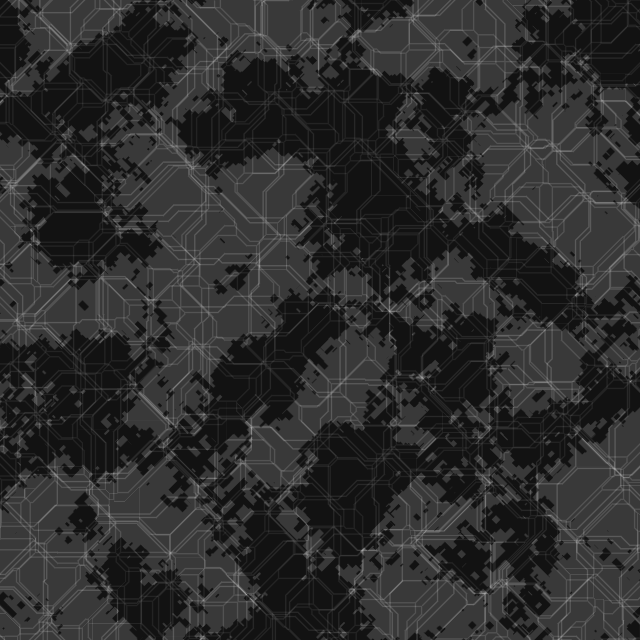
This pattern is drawn by a three.js fragment shader. Its source:

```glsl
// Diagonal digital camouflage in charcoal, overlaid with hairline circuit traces.
varying vec2 vUv;

float hash(vec2 p) {
  vec3 q = fract(vec3(p.xyx) * vec3(0.1031, 0.1030, 0.0973));
  q += dot(q, q.yzx + 33.33);
  return fract((q.x + q.y) * q.z);
}

vec2 hash2(vec2 p) {
  return vec2(hash(p + 17.0), hash(p + 71.5));
}

float valueNoise(vec2 p) {
  vec2 i = floor(p), f = fract(p);
  f = f * f * (3.0 - 2.0 * f);
  return mix(mix(hash(i), hash(i + vec2(1.0, 0.0)), f.x),
             mix(hash(i + vec2(0.0, 1.0)), hash(i + 1.0), f.x), f.y);
}

// One random value per slab; every row slides by its own amount
float slabs(vec2 p) {
  float row = floor(p.y);
  return hash(vec2(floor(p.x + 9.0 * hash(vec2(row, 3.0))), row)) - 0.5;
}

// 1 inside the dark patches: stepped blobs, frayed by slabs along both diagonals
float camouflage(vec2 uv) {
  vec2 r = vec2(uv.x + uv.y, uv.y - uv.x) * 0.7071 + 5.0;
  vec2 stepped = (floor(r * 130.0) + 0.5) / 130.0;
  float field = 0.6 * valueNoise(stepped * 10.0) + 0.3 * valueNoise(stepped * 22.0 + 40.0);
  field += 0.17 * slabs(r * vec2(42.0, 100.0));
  field += 0.15 * slabs(r.yx * vec2(46.0, 105.0) + 300.0);
  return step(field, 0.425);
}

// Hairline where two seeds are equally far in the Manhattan metric
float hairline(vec3 a, vec3 b, float scale) {
  float slope = length(sign(a.xy) - sign(b.xy));
  if (slope < 0.5) return 0.0;
  return 1.0 - smoothstep(0.0, 0.0021, (b.z - a.z) / (slope * scale));
}

// Cell borders between the first, second and third nearest seeds
float traces(vec2 uv, float scale, float drift) {
  vec2 p = uv * scale + 20.0;
  vec2 cell = floor(p);
  vec3 first = vec3(9.0), second = vec3(9.0), third = vec3(9.0);
  for (int y = -2; y <= 2; y++) {
    for (int x = -2; x <= 2; x++) {
      vec2 c = cell + vec2(float(x), float(y));
      vec2 away = c + hash2(c) + drift * (hash2(c + 50.0) - 0.5) - p;
      vec3 seed = vec3(away, abs(away.x) + abs(away.y));
      if (seed.z < first.z) {
        third = second; second = first; first = seed;
      } else if (seed.z < second.z) {
        third = second; second = seed;
      } else if (seed.z < third.z) {
        third = seed;
      }
    }
  }
  return hairline(first, second, scale) + 0.8 * hairline(second, third, scale);
}

void main() {
  // Average nine samples for smooth patch edges
  float dark = 0.0;
  for (int y = -1; y <= 1; y++) {
    for (int x = -1; x <= 1; x++) {
      dark += camouflage(vUv + vec2(float(x), float(y)) * 0.00065) / 9.0;
    }
  }

  // Two nearly equal trace layers make bundles of parallel lines
  float lines = traces(vUv, 12.0, 0.0) + traces(vUv, 12.0, 0.35);

  float grey = mix(0.222, 0.07, dark) + lines * mix(0.13, 0.085, dark);
  gl_FragColor = vec4(vec3(grey), 1.0);
}
```
